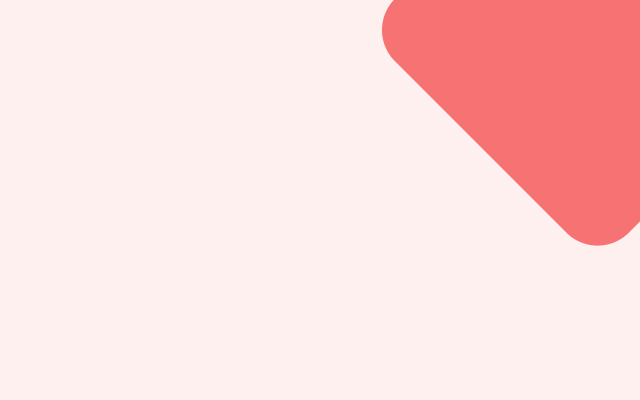
Reproduce this background procedurally as a WebGL 2 fragment shader.

```glsl
#version 300 es
precision highp float;
// Draws one large coral square with rounded corners, turned by 45 degrees
// and cut off by the top and right edges of a flat pale pink canvas.
// The shape is a rounded-box distance function with a one-pixel soft edge.

uniform vec2 u_resolution;
out vec4 outColor;

// Colours
const vec3 BACKGROUND = vec3(1.0, 0.941, 0.943);
const vec3 CORAL = vec3(0.967, 0.447, 0.448);

// Geometry: the canvas is 1.6 units wide and 1 unit high
const vec2 CANVAS = vec2(1.6, 1.0);
const vec2 CENTER = vec2(1.494, 0.925);
const float HALF_SIDE = 0.4135;
const float CORNER_RADIUS = 0.1104;
const float TURN = radians(45.0);

vec2 rotate(vec2 p, float angle) {
  float c = cos(angle), s = sin(angle);
  return vec2(c * p.x - s * p.y, s * p.x + c * p.y);
}

// Signed distance to a square with rounded corners
float roundedSquare(vec2 p, float halfSide, float radius) {
  vec2 q = abs(p) - (halfSide - radius);
  return length(max(q, 0.0)) + min(max(q.x, q.y), 0.0) - radius;
}

void main() {
  // Fit the layout to the canvas
  vec2 p = gl_FragCoord.xy / u_resolution * CANVAS;
  float pixel = CANVAS.y / u_resolution.y;

  // Turned square over the flat background
  float d = roundedSquare(rotate(p - CENTER, TURN), HALF_SIDE, CORNER_RADIUS);
  float coverage = clamp(0.5 - d / pixel, 0.0, 1.0);
  outColor = vec4(mix(BACKGROUND, CORAL, coverage), 1.0);
}
```
